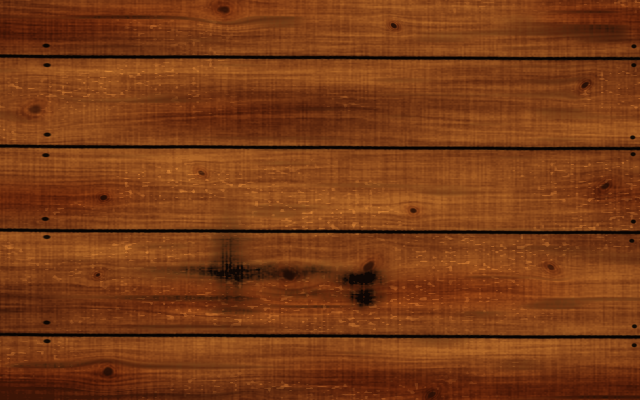
Give the GLSL for this texture, as a WebGL 1 fragment shader.

```glsl
precision highp float;
// Five weathered, varnished pine boards with dark seams, knots, nails and soot smears.
uniform vec2 u_resolution;

#define SEAM_START 0.160
#define SEAM_STEP 0.232
#define SEAM_HALF 0.0038
#define NAIL_LEFT 0.115
#define NAIL_RIGHT 1.583
#define KNOT_CELL 0.40
#define KNOT_CHANCE 0.78
#define GRAIN 0.34
#define SAW_MARKS 0.20
#define FLECKS 0.16
#define DARK_WOOD vec3(0.23, 0.09, 0.03)
#define LIGHT_WOOD vec3(0.62, 0.345, 0.132)

float hash(vec2 p) {
  return fract(sin(dot(p, vec2(127.1, 311.7))) * 43758.5453);
}

float noise(vec2 p) {
  vec2 i = floor(p), f = fract(p);
  f = f * f * (3.0 - 2.0 * f);
  return mix(mix(hash(i), hash(i + vec2(1.0, 0.0)), f.x),
             mix(hash(i + vec2(0.0, 1.0)), hash(i + 1.0), f.x), f.y);
}

float fbm(vec2 p) {
  float sum = 0.0, amp = 0.5;
  for (int i = 0; i < 4; i++) {
    sum += amp * noise(p);
    p = p * 2.03 + 17.3;
    amp *= 0.5;
  }
  return sum / 0.9375;
}

// Height of seam k; boards differ slightly in width.
float seamHeight(float k) {
  return SEAM_START + SEAM_STEP * k + 0.0208 * sin(1.0472 * k) + 0.0127 * sin(2.0944 * k);
}

// Soft elliptical blot.
float smudge(vec2 p, vec2 centre, vec2 radius) {
  vec2 q = (p - centre) / radius;
  return exp(-dot(q, q));
}

void main() {
  float px = 1.0 / u_resolution.y;
  vec2 p = gl_FragCoord.xy * px;
  vec2 b = p + vec2(0.0, 0.004 * (p.x - 0.8) + 0.0015 * (noise(vec2(p.x * 6.0, 3.0)) - 0.5));

  // Board under this point
  float id = -1.0;
  for (int k = 0; k < 5; k++) {
    if (b.y > seamHeight(float(k))) id = float(k);
  }
  float low = seamHeight(id), high = seamHeight(id + 1.0);
  float v = (b.y - low) / (high - low);
  float seamDist = min(b.y - low, high - b.y);

  // Knots bend the grain and leave rings, a halo and a dark core
  vec2 g = b;
  float core = 0.0, halo = 0.0, rings = 0.0;
  for (int i = 0; i < 4; i++) {
    vec2 seed = vec2(float(i) + 2.7, id * 3.1 + 5.3);
    float present = step(hash(seed + 9.1), KNOT_CHANCE);
    float size = mix(0.007, 0.021, hash(seed + 4.4));
    vec2 centre = vec2((float(i) + mix(0.15, 0.85, hash(seed))) * KNOT_CELL,
                       mix(low, high, mix(0.22, 0.78, hash(seed + 1.7))));
    vec2 d = b - centre;
    d.y += d.x * (hash(seed + 6.2) - 0.5);
    vec2 bend = d / (size * vec2(4.5, 2.6));
    float r = length(d / (size * vec2(1.15, 0.85))) + 0.5 * (noise(b * 70.0) - 0.5);
    g.y -= present * 0.75 * d.y * exp(-dot(bend, bend));
    core += present * (1.0 - smoothstep(0.35, 1.0, r)) * mix(0.5, 0.95, hash(seed + 8.0));
    halo += present * exp(-r * r * 0.32);
    rings += present * sin(r * 9.0) * exp(-r * r * 0.22);
  }

  // Stretched grain, cross saw marks and dark heartwood
  vec2 s = g + vec2(id * 7.3, id * 3.7);
  float broad = fbm(vec2(s.x * 1.3, s.y * 13.0)) - 0.5;
  float lines = noise(vec2(s.x * 4.0, s.y * 150.0 + broad * 9.0)) - 0.5;
  float fibre = noise(vec2(s.x * 25.0, s.y * 290.0)) - 0.5;
  float saw = noise(vec2(b.x * 210.0, b.y * 14.0 + id * 5.0)) - 0.5;
  float weave = noise(b * vec2(190.0, 240.0));
  float heartLine = (v - 0.46 - 0.35 * (noise(vec2(b.x * 1.6, id)) - 0.5)) / 0.20;
  float heart = exp(-heartLine * heartLine) * smoothstep(0.2, 0.75, noise(vec2(b.x * 1.8, id * 4.0 + 1.0)));

  // Tone of the varnished wood
  float tone = 0.80 + 0.95 * broad + GRAIN * (lines + 0.5 * fibre) + SAW_MARKS * saw;
  tone += 0.16 * (weave - 0.5) + 0.08 * rings - 0.30 * halo - 0.30 * heart;
  tone += 0.10 * (hash(vec2(id, 8.0)) - 0.5) + 0.10 * (v - 0.5);
  vec2 lens = (p - vec2(0.86, 0.54)) / vec2(0.95, 0.62);
  tone -= 0.20 * dot(lens, lens);
  tone = clamp(tone, 0.0, 1.15);
  vec3 col = DARK_WOOD + (LIGHT_WOOD - DARK_WOOD) * vec3(tone, pow(tone, 1.25), pow(tone, 1.3));
  col *= mix(vec3(1.0), vec3(1.03, 0.86, 0.68), clamp(heart + 0.5 * halo, 0.0, 1.0));

  // Pale worn flecks in patches
  float patches = smoothstep(0.48, 0.68, fbm(b * vec2(2.5, 9.0) + 31.0));
  float fleck = smoothstep(0.70, 0.92, noise(b * vec2(95.0, 210.0) + 11.0));
  col += FLECKS * patches * fleck * vec3(1.0, 0.75, 0.35);

  // Soot smears, broken up by the weave, and thin scorched streaks
  vec2 q = b + 0.022 * (vec2(fbm(b * 28.0), fbm(b * 28.0 + 50.0)) - 0.5);
  float soot = 0.62 * smudge(q, vec2(0.575, 0.335), vec2(0.036, 0.10));
  soot += 0.75 * smudge(q, vec2(0.66, 0.318), vec2(0.22, 0.021));
  soot += 0.40 * smudge(q, vec2(0.78, 0.265), vec2(0.14, 0.012));
  soot += 1.50 * smudge(q, vec2(0.905, 0.302), vec2(0.045, 0.018));
  soot += 1.50 * smudge(q, vec2(0.912, 0.253), vec2(0.032, 0.018));
  float streak = smoothstep(0.70, 0.95, noise(vec2(s.x * 5.0, s.y * 55.0) + 70.0));
  soot += streak * (0.15 + 0.5 * heart);
  soot *= 0.62 + 0.5 * weave + 0.7 * saw + 0.5 * fibre;
  col = mix(col, vec3(0.04, 0.018, 0.012), clamp(soot, 0.0, 0.96));
  col = mix(col, vec3(0.12, 0.045, 0.018), clamp(core, 0.0, 0.92));

  // Nails near both ends, above and below every seam
  for (int i = 0; i < 4; i++) {
    float side = mod(float(i), 2.0), upper = floor(float(i) / 2.0);
    vec2 seed = vec2(float(i), id + 20.0);
    float y = mix(low + 0.028, high - 0.018, upper) + 0.008 * (hash(seed) - 0.5);
    vec2 d = b - vec2(mix(NAIL_LEFT, NAIL_RIGHT, side) + 0.008 * (hash(seed + 3.0) - 0.5), y);
    float r = length(d / vec2(mix(0.010, 0.007, side), 0.0055));
    col *= 1.0 - 0.88 * (1.0 - smoothstep(0.5, 1.25, r));
  }

  // Seams with a shaded lip
  col *= 1.0 - 0.35 * exp(-seamDist / 0.004);
  float gap = 1.0 - smoothstep(SEAM_HALF - px, SEAM_HALF + px, seamDist + 0.001 * (weave - 0.5));
  col = mix(col, vec3(0.025, 0.010, 0.008), gap);
  gl_FragColor = vec4(col, 1.0);
}
```
